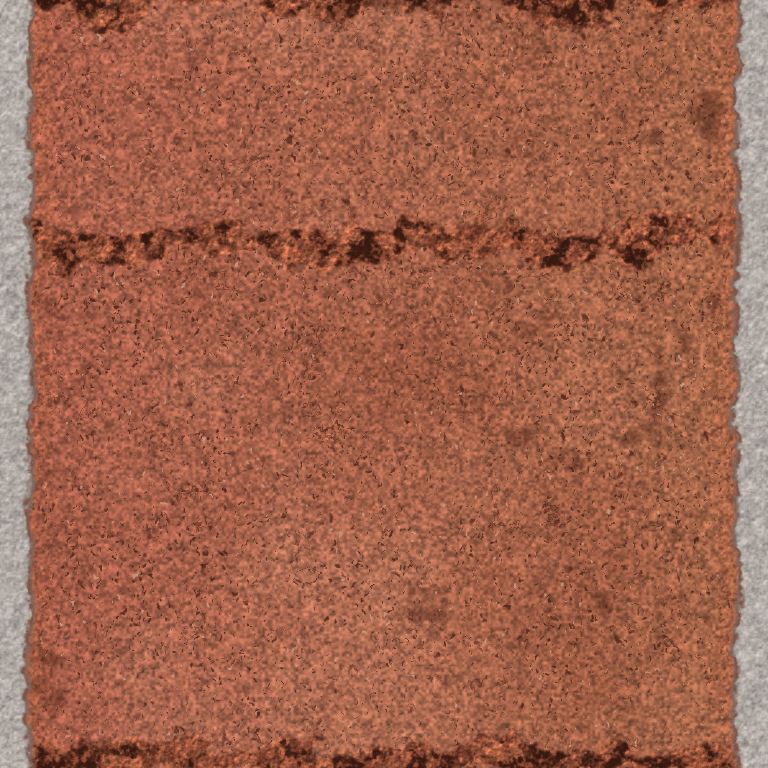
Give the GLSL for this texture, as a Shadertoy shader.

```glsl
// Weathered red bricks: one column of two courses between pale mortar strips.
// Ragged joints use periodic value noise, lit as relief; pores and grains
// are cellular noise, and layered sines place the deepest joint cavities.

const vec3 CLAY       = vec3(0.655, 0.385, 0.295);
const vec3 CLAY_SHADE = vec3(0.54, 0.28, 0.20);
const vec3 CLAY_LIGHT = vec3(0.75, 0.51, 0.40);
const vec3 CLAY_WARM  = vec3(0.71, 0.40, 0.28);
const vec3 MORTAR     = vec3(0.69, 0.66, 0.64);
const vec3 EDGE_DUST  = vec3(0.56, 0.45, 0.41);
const vec3 CAVITY     = vec3(0.26, 0.11, 0.07);
const vec3 GRAIN      = vec3(0.83, 0.65, 0.54);

const float LEFT_EDGE = 0.040, RIGHT_EDGE = 0.957;
const float LOW_JOINT = 0.008, HIGH_JOINT = 0.688;
const float JOINT_HALF = 0.020;
const float JOINT_RAGGED = 0.075;
const float SIDE_RAGGED = 0.022;
const float GRIT = 0.34;
const vec2  LIGHT_STEP = vec2(-0.0012, 0.0020);

vec3 hash3(vec2 p) {
    vec3 q = fract(p.xyx * vec3(0.1031, 0.1030, 0.0973));
    q += dot(q, q.yxz + 33.33);
    return fract((q.xxy + q.yzz) * q.zyx);
}

// Value noise that repeats over the unit square
float noise(vec2 uv, float cells, float seed) {
    vec2 p = uv * cells, i = floor(p), f = fract(p);
    f = f * f * (3.0 - 2.0 * f);
    vec2 a = mod(i, cells) + seed, b = mod(i + 1.0, cells) + seed;
    return mix(mix(hash3(a).x, hash3(vec2(b.x, a.y)).x, f.x),
               mix(hash3(vec2(a.x, b.y)).x, hash3(b).x, f.x), f.y);
}

float fbm(vec2 uv, float cells, float seed) {
    float sum = 0.0, gain = 0.5;
    for (int k = 0; k < 4; k++) {
        sum += gain * noise(uv, cells, seed);
        cells *= 2.0; gain *= 0.55; seed += 17.0;
    }
    return sum / 1.01;
}

// Coverage of scattered blobs, one candidate in each cell
float specks(vec2 uv, float cells, float density, float size, float seed) {
    vec2 p = uv * cells, base = floor(p);
    float cover = 0.0;
    for (int y = -1; y <= 1; y++)
    for (int x = -1; x <= 1; x++) {
        vec2 cell = base + vec2(x, y);
        vec3 h = hash3(mod(cell, cells) + seed);
        vec2 d = p - cell - h.xy;
        d.x += (h.x - 0.5) * d.y;
        float radius = size * (0.35 + 0.65 * h.y * h.y);
        float blob = 1.0 - smoothstep(radius * 0.3, radius, length(d * vec2(1.2, 0.8)));
        cover = max(cover, blob * step(h.z, density));
    }
    return cover;
}

float jointDistance(float y, float center) {
    return abs(fract(y - center + 0.5) - 0.5);
}

void mainImage(out vec4 fragColor, in vec2 fragCoord) {
    vec2 uv = fragCoord / iResolution.xy;
    float broad = fbm(uv, 4.0, 3.0);
    float ragged = fbm(uv, 24.0, 41.0);
    float fine = fbm(uv, 100.0, 83.0);
    float grit = noise(uv, 300.0, 61.0) + noise(uv, 210.0, 67.0) - 1.0;
    float relief = fbm(uv, 72.0, 127.0) - fbm(uv + LIGHT_STEP, 72.0, 127.0);
    vec2 warped = uv + 0.013 * (vec2(fbm(uv, 110.0, 11.0), fbm(uv, 110.0, 29.0)) - 0.5);

    // Clay face: redder at left, browner at right, with sandy grit
    vec3 color = CLAY * mix(vec3(1.0, 0.95, 0.98), vec3(0.99, 1.05, 0.98), uv.x);
    color = mix(color, CLAY_SHADE, 0.35 * smoothstep(0.50, 0.76, broad));
    color = mix(color, CLAY_LIGHT, 0.30 * smoothstep(0.50, 0.25, broad));
    color *= 1.0 + 0.28 * (fine - 0.5) + GRIT * grit + 0.30 * relief;

    // Broken pores with pale lower rims, hairline cracks, stains and grains
    float patchy = smoothstep(0.25, 0.60, fbm(uv, 18.0, 191.0));
    float pores = specks(warped, 118.0, 0.46, 0.42, 151.0) * mix(0.35, 1.0, patchy);
    float rims = specks(warped + vec2(-0.001, 0.003), 118.0, 0.46, 0.42, 151.0);
    float crack = 1.0 - smoothstep(0.0, 0.030, abs(fbm(warped, 40.0, 233.0) - 0.5));
    crack *= smoothstep(0.56, 0.70, fbm(uv, 28.0, 251.0));
    color = mix(color, CLAY_LIGHT, 0.45 * rims * (1.0 - pores));
    color = mix(color, CAVITY, 0.75 * max(pores, 0.7 * crack));
    color = mix(color, CAVITY, 0.65 * specks(warped, 46.0, 0.12, 0.28, 211.0));
    color = mix(color, CAVITY, 0.40 * smoothstep(0.70, 0.82, fbm(uv, 14.0, 271.0)));
    color = mix(color, GRAIN, 0.75 * specks(warped, 84.0, 0.11, 0.30, 307.0));

    // Crumbled joints: rubble lit from above, broken by dark cavities
    float wave = 0.007 * sin(18.85 * uv.x) + 0.004 * sin(43.98 * uv.x + 1.0);
    float joint = min(jointDistance(uv.y + wave, LOW_JOINT),
                      jointDistance(uv.y + wave, HIGH_JOINT));
    float clusters = 0.5 + 0.5 * cos(18.85 * (uv.x - 0.1) + 0.8 * sin(12.57 * uv.x));
    float depth = JOINT_HALF + 0.008 * clusters + JOINT_RAGGED * (ragged - 0.5) - joint;
    float crumble = smoothstep(-0.003, 0.004, depth);
    vec3 rubble = mix(CLAY_SHADE * 0.9, CLAY_WARM, smoothstep(0.3, 0.7, fine));
    rubble *= 0.96 + 2.0 * relief + 0.35 * grit;
    float hollow = smoothstep(0.48, 0.66, fbm(warped, 52.0, 353.0) + 0.17 * clusters - 0.06);
    hollow *= smoothstep(0.0, 0.010, depth);
    vec3 pit = mix(CAVITY * 0.75, CLAY_SHADE, smoothstep(0.42, 0.80, fine + 0.3 * grit));
    color = mix(color, mix(rubble, pit, 0.9 * hollow), crumble);

    // Warm worn flanks, a dusty shadow line and grey mortar
    float side = min(uv.x - LEFT_EDGE, RIGHT_EDGE - uv.x);
    side += SIDE_RAGGED * (ragged - 0.5) + 0.010 * (fine - 0.5);
    float flank = 1.0 - smoothstep(0.003, 0.045, side + 0.06 * (broad - 0.5));
    color = mix(color, CLAY_WARM * (0.94 + 1.5 * relief + 0.3 * grit),
                0.50 * flank * (1.0 - hollow * crumble));
    color = mix(color, EDGE_DUST * (0.7 + 0.6 * fine), 1.0 - smoothstep(-0.002, 0.006, side));
    vec3 mortar = MORTAR * (1.0 + 0.2 * (fine - 0.5) + 0.7 * relief + 0.16 * grit);
    float shadow = exp(-pow((side + 0.002) / 0.004, 2.0));
    color = mix(color, mortar, 1.0 - smoothstep(-0.007, -0.001, side));
    color = mix(color, CAVITY * 1.3, 0.50 * shadow * smoothstep(0.35, 0.65, fine));

    fragColor = vec4(clamp(color, 0.0, 1.0), 1.0);
}
```
